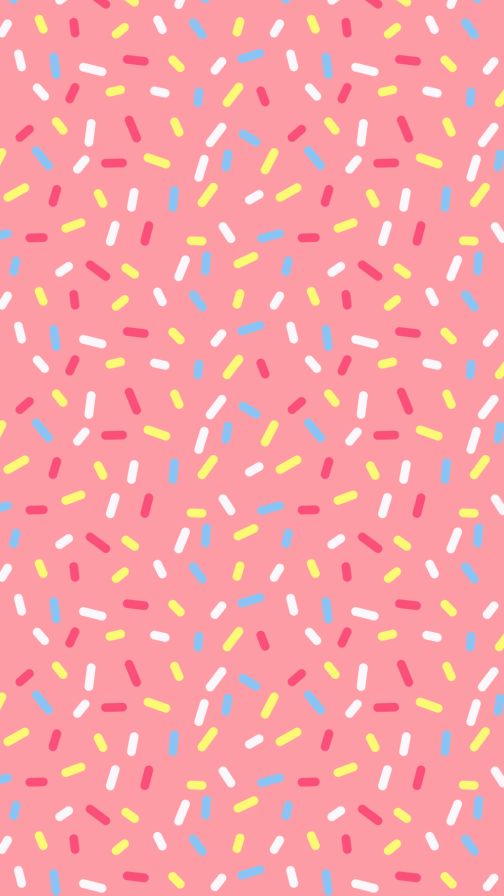
Reproduce this pattern procedurally as a Shadertoy shader.

```glsl
const vec2 GRID = vec2(7.0, 8.0); // sprinkles across and up one repeating tile

float hash(vec2 p) {
    return fract(sin(dot(p, vec2(127.1, 311.7))) * 43758.5453);
}

// Distance to a round-ended bar lying along the x axis
float capsule(vec2 p, float halfLength, float radius) {
    p.x -= clamp(p.x, -halfLength, halfLength);
    return length(p) - radius;
}

vec3 sprinkleColor(float pick) {
    vec3 white = vec3(0.99, 0.97, 0.98);
    vec3 yellow = vec3(0.99, 0.98, 0.46);
    vec3 blue = vec3(0.54, 0.77, 0.96);
    vec3 raspberry = vec3(0.98, 0.31, 0.47);
    return pick < 0.29 ? white : pick < 0.60 ? yellow : pick < 0.80 ? blue : raspberry;
}

void mainImage(out vec4 fragColor, in vec2 fragCoord) {
    // One tile spans 0.54 of the canvas width
    vec2 p = fragCoord / (0.54 * iResolution.x);
    float pixel = 1.0 / (0.54 * iResolution.x);
    vec3 color = vec3(0.995, 0.61, 0.65);

    for (int j = -1; j <= 1; j++) {
        // Odd rows are staggered by half a cell
        float row = floor(p.y * GRID.y) + float(j);
        float stagger = 0.5 * mod(row, 2.0);

        for (int i = -1; i <= 1; i++) {
            float column = floor(p.x * GRID.x - stagger) + float(i);
            vec2 id = mod(vec2(column, row), GRID);
            vec2 center = vec2(column + 0.5 + stagger, row + 0.5) / GRID;

            // Turn into the sprinkle's frame, then shift it mostly sideways
            float angle = 3.14159 * hash(id + 3.7);
            vec2 axis = vec2(cos(angle), sin(angle));
            vec2 d = p - center;
            vec2 q = vec2(dot(d, axis), dot(d, vec2(-axis.y, axis.x)));
            q += (vec2(hash(id + 11.3), hash(id + 23.9)) - 0.5) * vec2(0.026, 0.066);

            float halfLength = mix(0.020, 0.036, smoothstep(0.2, 0.8, hash(id + 41.1)));
            float dist = capsule(q, halfLength, 0.016);

            // Golden-ratio steps spread the colours evenly
            float pick = fract((id.x + GRID.x * id.y) * 0.618034);
            float cover = 1.0 - smoothstep(-0.8 * pixel, 0.8 * pixel, dist);
            color = mix(color, sprinkleColor(pick), cover);
        }
    }
    fragColor = vec4(color, 1.0);
}
```
